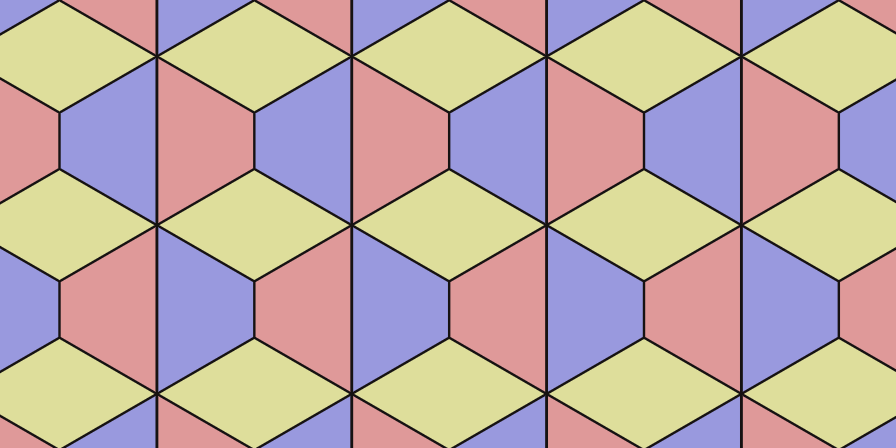
This pattern is drawn by a WebGL 2 fragment shader. Its source:

```glsl
#version 300 es
precision highp float;
// Tiling of flat rhombi and paired trapezoids, outlined in dark ink.
// Each cell folds to one rhombus; line distances give the outlines, and
// the trapezoid colours swap sides from one band to the next.

uniform vec2 u_resolution;
out vec4 fragColor;

// Lengths are in canvas heights
const float CELL_WIDTH = 0.4349;
const vec2  CENTER     = vec2(1.0026, 0.4974);  // centre of one rhombus
const float LINE_WIDTH = 0.0054;                // rhombus sides and short seams
const float EDGE_WIDTH = 0.0064;                // long vertical lines

const vec3 YELLOW = vec3(0.872, 0.870, 0.608);
const vec3 ROSE   = vec3(0.874, 0.600, 0.600);
const vec3 BLUE   = vec3(0.600, 0.600, 0.872);
const vec3 INK    = vec3(0.085, 0.070, 0.070);

// Rhombus with 60 and 120 degree corners; rows are three half heights apart
const vec2 SIDE_NORMAL  = vec2(0.5, 0.866025);
const float HALF_WIDTH  = 0.5 * CELL_WIDTH;
const float HALF_HEIGHT = HALF_WIDTH * 0.57735;
const vec2 CELL = vec2(CELL_WIDTH, 3.0 * HALF_HEIGHT);

// Coverage of a line of the given width at distance d from its middle
float stroke(float d, float width, float pixel) {
    return clamp((0.5 * width - d) / pixel + 0.5, 0.0, 1.0);
}

void main() {
    float pixel = 1.0 / u_resolution.y;
    vec2 p = gl_FragCoord.xy * pixel - CENTER;

    // Fold into one cell centred on its rhombus
    vec2 local = (fract(p / CELL + 0.5) - 0.5) * CELL;
    vec2 q = abs(local);

    // Distances to the rhombus, the seam between rhombi and the cell edge
    float rhombus = dot(q, SIDE_NORMAL) - HALF_WIDTH * SIDE_NORMAL.x;
    float seam = max(q.x, -rhombus);
    float edge = HALF_WIDTH - q.x;

    // Trapezoids: rose on the left in even bands, on the right in odd ones
    float oddBand = mod(floor(p.y / CELL.y), 2.0);
    float rightSide = step(0.0, local.x);
    vec3 color = mix(ROSE, BLUE, abs(rightSide - oddBand));

    // Rhombus fill, then outlines
    color = mix(color, YELLOW, clamp(0.5 - rhombus / pixel, 0.0, 1.0));
    float ink = stroke(min(abs(rhombus), seam), LINE_WIDTH, pixel);
    ink = max(ink, stroke(edge, EDGE_WIDTH, pixel));
    fragColor = vec4(mix(color, INK, ink), 1.0);
}
```
